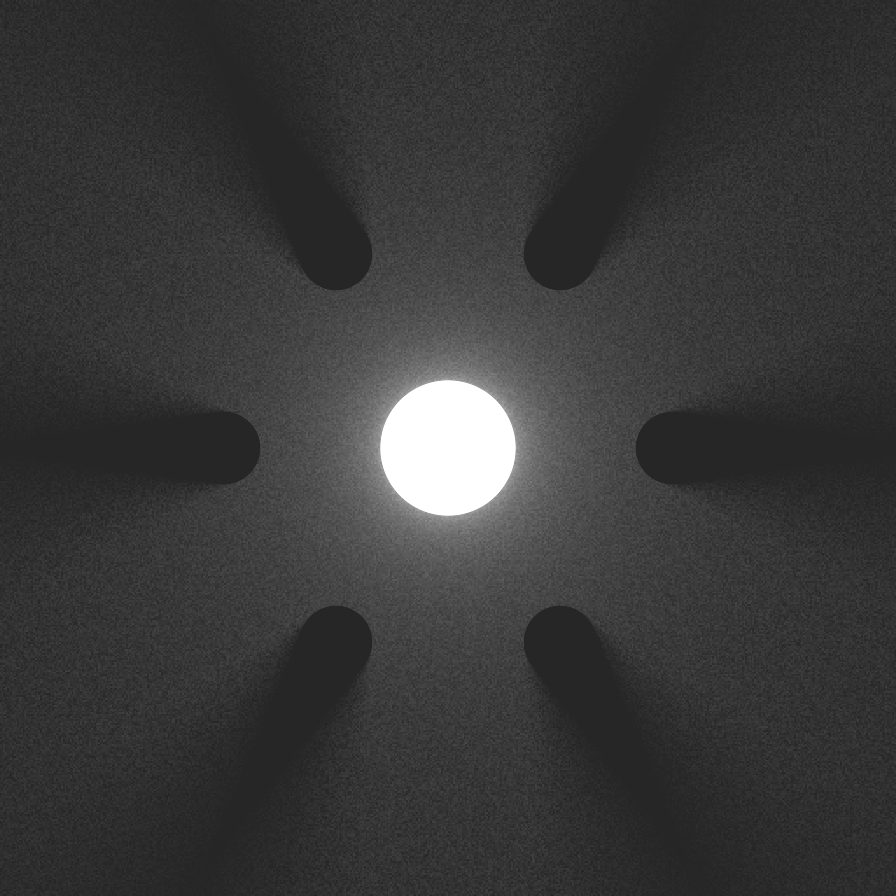
Give the GLSL for this background, as a WebGL 2 fragment shader.

```glsl
#version 300 es
precision highp float;

uniform vec2 u_resolution;
out vec4 fragColor;

const float TAU = 6.2831853;
const int PILLAR_COUNT = 6;
const float LAMP_RADIUS = 0.0755;
const float PILLAR_RADIUS = 0.0405;
const float RING_RADIUS = 0.25;
const float AMBIENT = 0.15;
const float GRAIN_CELLS = 512.0;
const float GRAIN_STRENGTH = 0.05;

float hash(vec2 cell) {
    vec3 q = fract(vec3(cell.xyx) * 0.1031);
    q += dot(q, q.yzx + 33.33);
    return fract((q.x + q.y) * q.z);
}

// Half of the angle that a circle covers when seen from a distance
float halfAngle(float radius, float dist) {
    return asin(min(radius / max(dist, 0.0001), 1.0));
}

vec2 pillarCenter(int index) {
    float angle = TAU * float(index) / float(PILLAR_COUNT);
    return RING_RADIUS * vec2(cos(angle), sin(angle));
}

// Angle of the lamp hidden behind one pillar
float hiddenAngle(vec2 p, vec2 center, float lampHalf) {
    vec2 toLamp = -p;
    vec2 toPillar = center - p;
    float dist = length(toPillar);
    if (dist > length(p)) return 0.0;
    float blockHalf = halfAngle(PILLAR_RADIUS, dist);
    float offset = atan(toLamp.x * toPillar.y - toLamp.y * toPillar.x,
                        dot(toLamp, toPillar));
    float high = min(lampHalf, offset + blockHalf);
    float low = max(-lampHalf, offset - blockHalf);
    return max(high - low, 0.0);
}

float discMask(vec2 p, float radius, float pixel) {
    return 1.0 - smoothstep(-0.5 * pixel, 0.5 * pixel, length(p) - radius);
}

// Triangular noise centered on zero
float grain(vec2 p) {
    vec2 cell = floor((p + 4.0) * GRAIN_CELLS);
    return hash(cell) + hash(cell + 4137.0) - 1.0;
}

void main() {
    vec2 p = (gl_FragCoord.xy - 0.5 * u_resolution) / u_resolution.y;
    float pixel = 1.0 / u_resolution.y;

    // Soft shadows from the visible part of the lamp
    float lampHalf = halfAngle(LAMP_RADIUS, length(p));
    float visibleAngle = 2.0 * lampHalf;
    float pillars = 0.0;
    for (int i = 0; i < PILLAR_COUNT; i++) {
        vec2 center = pillarCenter(i);
        visibleAngle -= hiddenAngle(p, center, lampHalf);
        pillars = max(pillars, discMask(p - center, PILLAR_RADIUS, pixel));
    }
    float light = max(visibleAngle, 0.0) / TAU;

    // Grain fades out where no light arrives
    float grainAmount = GRAIN_STRENGTH * sqrt(min(light * 20.0, 1.0));
    light = max(light + grainAmount * grain(p), 0.0);

    // Pillars and lamp
    float shade = AMBIENT + light * (1.0 - pillars);
    shade = mix(shade, 1.0, discMask(p, LAMP_RADIUS, pixel));
    fragColor = vec4(vec3(shade), 1.0);
}
```
